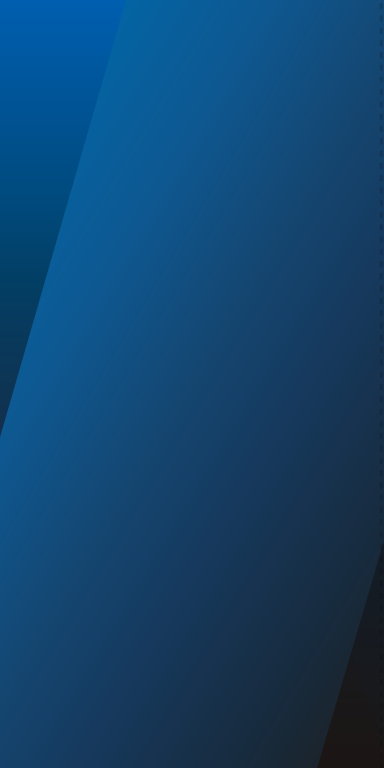
A WebGL 2 fragment shader for this background:

```glsl
#version 300 es
precision highp float;

uniform vec2 u_resolution;
out vec4 fragColor;

// Linear position between two gradient stops
float stop(float from, float to, float t) {
    return clamp((t - from) / (to - from), 0.0, 1.0);
}

// Antialiased half plane: 1 where the distance is positive
float cover(float dist) {
    float pixel = 1.0 / u_resolution.y;
    return smoothstep(-0.75 * pixel, 0.75 * pixel, dist);
}

// Vertical gradient of the upper left panel
vec3 leftPanel(float depth) {
    vec3 color = mix(vec3(0.0, 0.370, 0.690), vec3(0.0, 0.290, 0.490), stop(0.0, 0.26, depth));
    color = mix(color, vec3(0.01, 0.243, 0.390), stop(0.26, 0.37, depth));
    return mix(color, vec3(0.075, 0.185, 0.300), stop(0.37, 0.57, depth));
}

// Slanted gradient of the wide central band
vec3 centralBand(vec2 p) {
    float t = p.x + 0.6 * p.y;
    vec3 color = mix(vec3(0.012, 0.392, 0.640), vec3(0.055, 0.345, 0.570), stop(0.16, 0.35, t));
    color = mix(color, vec3(0.078, 0.280, 0.452), stop(0.35, 0.53, t));
    color = mix(color, vec3(0.086, 0.224, 0.365), stop(0.53, 0.70, t));
    color = mix(color, vec3(0.092, 0.165, 0.235), stop(0.70, 0.92, t));
    return mix(color, vec3(0.106, 0.141, 0.173), stop(0.92, 1.01, t));
}

// Near-black corner with a faint folded facet
vec3 darkCorner(vec2 p) {
    vec3 color = mix(vec3(0.085, 0.105, 0.135), vec3(0.108, 0.086, 0.078), stop(0.74, 1.0, p.y));
    float facet = cover(p.x - 0.458 - 0.355 * (p.y - 0.853));
    return color + facet * vec3(-0.006, 0.004, 0.010);
}

void main() {
    // Height is one unit, measured downward from the top
    vec2 p = gl_FragCoord.xy / u_resolution.y;
    p.y = 1.0 - p.y;

    // Panels divided by two parallel slanted edges
    vec3 color = mix(leftPanel(p.y), centralBand(p), cover(p.x + 0.288 * p.y - 0.164));
    color = mix(color, darkCorner(p), cover(p.x + 0.294 * p.y - 0.707));

    // Faint ticks along the right border
    float tick = cover(0.25 * 0.016 - abs(fract(p.y / 0.016) - 0.5) * 0.016);
    float border = cover(p.x - 0.4945) * cover(0.4985 - p.x);
    color *= 1.0 - 0.15 * tick * border;

    fragColor = vec4(color, 1.0);
}
```
